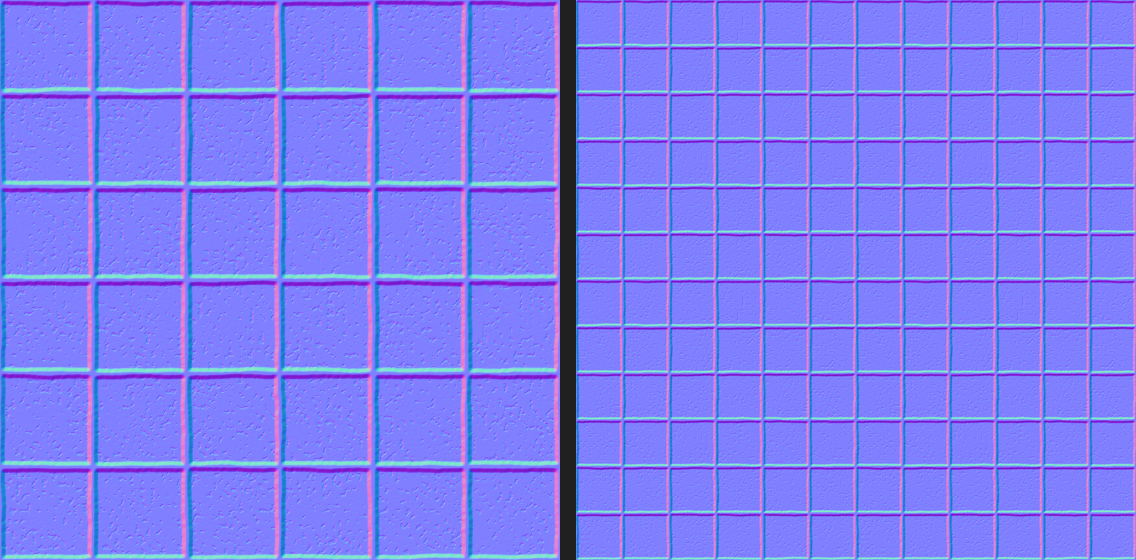
Left, the tile; right, the same tile 2 across and 2 down.
Reproduce this texture map procedurally as a Shadertoy shader.

```glsl
const float TILES = 6.0;            // repeats across and down
const float GROUT_HALF = 0.011;     // flat groove half width, in tiles
const float BEVEL_WIDTH = 0.052;    // sloped rim of each tile
const float BEVEL_HEIGHT = 0.052;
const float EDGE_WAVER = 0.016;     // slow drift of the rims
const float EDGE_CHIP = 0.006;      // fine roughness of the rims
const float SPECK_SCALE = 18.0;     // noise cells per tile
const float SPECK_HEIGHT = 0.0045;
const float GRAIN_HEIGHT = 0.0006;
const float SAMPLE_STEP = 0.007;    // slope sampling distance, in tiles
const float TAU = 6.2831853;

float hash(vec2 p) {
    return fract(sin(dot(p, vec2(127.1, 311.7))) * 43758.5453);
}

// Dot product of a cell corner's random direction with the offset to it
float cornerSlope(vec2 cell, vec2 offset, float period) {
    float angle = TAU * hash(mod(cell, period));
    return dot(vec2(cos(angle), sin(angle)), offset);
}

// Gradient noise that wraps after a whole number of cells
float noise(vec2 p, float period) {
    vec2 i = floor(p), f = p - i;
    vec2 u = f * f * f * (f * (f * 6.0 - 15.0) + 10.0);
    vec2 e = vec2(1.0, 0.0);
    float low = mix(cornerSlope(i, f, period), cornerSlope(i + e.xy, f - e.xy, period), u.x);
    float high = mix(cornerSlope(i + e.yx, f - e.yx, period),
                     cornerSlope(i + e.xx, f - e.xx, period), u.x);
    return mix(low, high, u.y);
}

// Height ramp of one tile side, wavering along its length
float rim(float dist, float along, vec2 tile, float side) {
    float row = floor(64.0 * hash(tile + 17.0 * side)) + 0.5;
    float waver = EDGE_WAVER * noise(vec2(along * 3.0 + 0.4, row), 64.0)
                + EDGE_CHIP * noise(vec2(along * 19.0, row), 64.0);
    return smoothstep(0.0, BEVEL_WIDTH, dist - GROUT_HALF + waver);
}

float tileMask(vec2 p) {
    vec2 tile = mod(floor(p), TILES), f = fract(p);
    return rim(f.x, f.y, tile, 1.0) * rim(1.0 - f.x, f.y, tile, 2.0)
         * rim(f.y, f.x, tile, 3.0) * rim(1.0 - f.y, f.x, tile, 4.0);
}

// Sparse raised flecks, gathered in loose patches
float specks(vec2 p) {
    float n = noise(p * SPECK_SCALE, TILES * SPECK_SCALE)
            + 0.5 * noise(p * SPECK_SCALE * 2.0 + 0.37, TILES * SPECK_SCALE * 2.0)
            + 0.25 * noise(p * 3.0, TILES * 3.0);
    return smoothstep(0.2, 0.5, n);
}

float surfaceHeight(vec2 p) {
    float mask = tileMask(p);
    float grain = noise(p * 25.0, TILES * 25.0);
    return BEVEL_HEIGHT * mask + SPECK_HEIGHT * specks(p) * mask + GRAIN_HEIGHT * grain;
}

void mainImage(out vec4 fragColor, in vec2 fragCoord) {
    vec2 p = fragCoord / iResolution.xy * TILES;

    // Slope by central differences
    vec2 e = vec2(SAMPLE_STEP, 0.0);
    vec2 slope = vec2(surfaceHeight(p + e.xy) - surfaceHeight(p - e.xy),
                      surfaceHeight(p + e.yx) - surfaceHeight(p - e.yx)) / (2.0 * SAMPLE_STEP);

    // Encode the normal with green pointing down
    vec3 normal = normalize(vec3(-slope.x, slope.y, 1.0));
    fragColor = vec4(0.5 + 0.5 * normal, 1.0);
}
```
